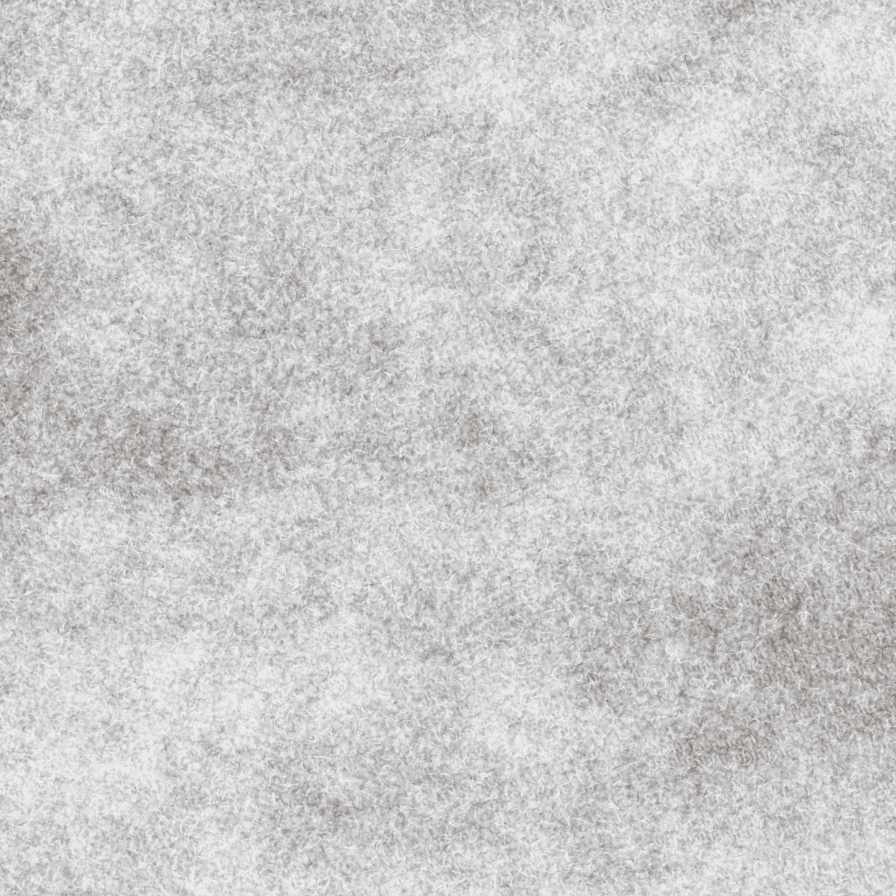
Reproduce this texture procedurally as a Shadertoy shader.

```glsl
// Pale grey felted paper: soft cloudy blotches, fine grain and tiny matted fibres.

const float TAU = 6.2831853;
const int CLOUD_OCTAVES = 6;
const int FIBRE_LAYERS = 5;

float hash(vec2 p, float seed) {
    return fract(sin(dot(p, vec2(127.1, 311.7)) + seed * 74.7) * 43758.5453);
}

vec2 rotate(vec2 p, float angle) {
    float c = cos(angle), s = sin(angle);
    return vec2(c * p.x - s * p.y, s * p.x + c * p.y);
}

// Smooth value noise in -1..1
float noise(vec2 p, float seed) {
    vec2 cell = floor(p);
    vec2 f = fract(p);
    f = f * f * (3.0 - 2.0 * f);
    float low = mix(hash(cell, seed), hash(cell + vec2(1.0, 0.0), seed), f.x);
    float high = mix(hash(cell + vec2(0.0, 1.0), seed), hash(cell + vec2(1.0), seed), f.x);
    return 2.0 * mix(low, high, f.y) - 1.0;
}

// Broad patches breaking down into small ragged blotches
float clouds(vec2 p, float frequency, float falloff) {
    float sum = 0.0;
    float weight = 0.75;
    for (int i = 0; i < CLOUD_OCTAVES; i++) {
        float seed = float(i) + 1.0;
        vec2 q = rotate(p * vec2(0.85, 1.1), 0.35 * float(i));
        sum += weight * noise(q * frequency + 5.3 * seed, seed);
        frequency *= 2.03;
        weight *= falloff;
    }
    return sum;
}

// One slightly bent stroke, centred on the origin
float fibre(vec2 p, float angle, float halfLength, float bend, float width) {
    p = rotate(p, angle);
    p.y += bend * p.x * p.x;
    float d = length(vec2(max(abs(p.x) - halfLength, 0.0), p.y));
    return 1.0 - smoothstep(0.2 * width, 1.6 * width, d);
}

// Scattered light and dark strokes, one per grid cell
float fibreLayer(vec2 p, float density, float width, float seed) {
    vec2 q = rotate(p, seed) * density;
    vec2 home = floor(q);
    float sum = 0.0;
    for (int y = -1; y <= 1; y++) {
        for (int x = -1; x <= 1; x++) {
            vec2 cell = home + vec2(x, y);
            vec2 centre = cell + vec2(hash(cell, seed), hash(cell, seed + 1.3));
            float angle = TAU * hash(cell, seed + 2.6);
            float halfLength = mix(0.2, 0.6, hash(cell, seed + 3.9));
            float bend = mix(-1.2, 1.2, hash(cell, seed + 5.2));
            float strength = mix(-0.6, 1.0, hash(cell, seed + 6.5));
            sum += strength * fibre(q - centre, angle, halfLength, bend, width * density);
        }
    }
    return sum;
}

float fibres(vec2 p, float width) {
    float sum = 0.0;
    for (int i = 0; i < FIBRE_LAYERS; i++) {
        float layer = float(i);
        sum += fibreLayer(p, 58.0 + 11.0 * layer, width, 20.0 + 9.1 * layer);
    }
    return sum;
}

float grain(vec2 p, float frequency) {
    float coarse = noise(rotate(p, 0.6) * frequency, 81.0);
    float fine = noise(rotate(p, 1.1) * frequency * 2.0, 93.0);
    return 0.8 * coarse + 1.1 * fine;
}

// Turns a roughly normal value into grey, with a longer, warmer dark tail
vec3 paperColor(float z) {
    z = clamp(z, -2.8, 2.2);
    float light = 0.79 + 0.079 * z - 0.008 * z * z;
    vec3 warmth = vec3(0.0, 0.08, 0.12);
    return vec3(light) - warmth * max(0.83 - light, 0.0);
}

void mainImage(out vec4 fragColor, in vec2 fragCoord) {
    vec2 p = fragCoord / iResolution.y;
    float z = clouds(p, 3.0, 0.86);
    z += grain(p, 190.0);
    z += 1.3 * (fibres(p, 0.0009) - 0.1);
    fragColor = vec4(paperColor(z), 1.0);
}
```
